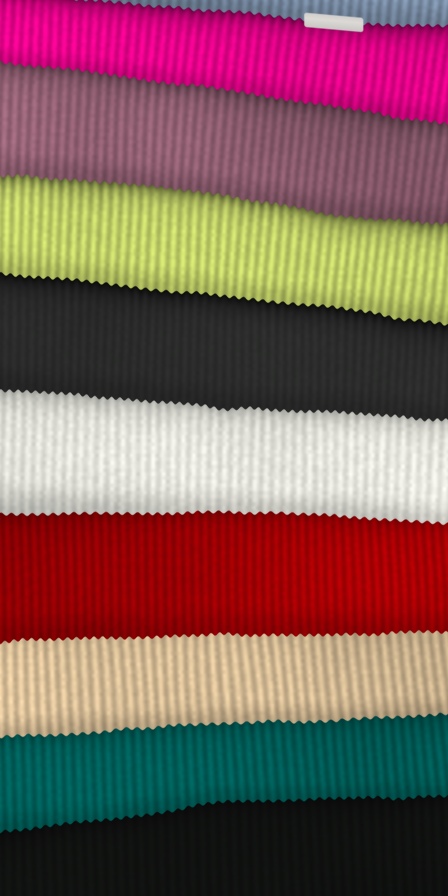
Reproduce this texture procedurally as a WebGL 1 fragment shader.

```glsl
precision highp float;
// A stack of folded corduroy cloths in ten colours, seen from the front.
// Each fold is painted downward from the hem of the one above it, with cosine
// ribs, a scalloped hem, a contact shadow and a little woven noise.

uniform vec2 u_resolution;

#define BLUE vec3(0.50, 0.58, 0.68)
#define PINK vec3(0.93, 0.01, 0.56)
#define MAUVE vec3(0.56, 0.37, 0.44)
#define LIME vec3(0.76, 0.82, 0.41)
#define CHARCOAL vec3(0.165, 0.17, 0.165)
#define WHITE vec3(0.89, 0.89, 0.86)
#define RED vec3(0.62, 0.0, 0.012)
#define BEIGE vec3(0.83, 0.73, 0.58)
#define TEAL vec3(0.0, 0.36, 0.34)
#define BLACK vec3(0.065, 0.072, 0.066)
#define SCALLOP 0.0032
#define GRAIN 0.07

float hash(vec2 p) {
  return fract(sin(dot(p, vec2(127.1, 311.7))) * 43758.5453);
}

float noise(vec2 p) {
  vec2 cell = floor(p), f = fract(p);
  f = f * f * (3.0 - 2.0 * f);
  return mix(mix(hash(cell), hash(cell + vec2(1.0, 0.0)), f.x),
             mix(hash(cell + vec2(0.0, 1.0)), hash(cell + 1.0), f.x), f.y);
}

// Hem height at x, from its height at the left side and at four even steps.
float hemLine(float x, float start, vec4 steps) {
  vec4 t = clamp(vec4(4.0 * x) - vec4(0.0, 1.0, 2.0, 3.0), 0.0, 1.0);
  vec4 rise = steps - vec4(start, steps.xyz);
  return start + dot(t, rise);
}

// ribs: count, lean, depth, contact shadow. light: left and right brightness.
void fold(inout vec3 colour, inout float hem, vec2 p, float bottom,
          vec3 tint, vec4 ribs, vec2 light) {
  float pixel = 1.0 / u_resolution.y;
  float cover = smoothstep(-pixel, pixel, p.y - hem);
  float depth = max(p.y - hem, 0.0);
  float along = clamp(depth / max(bottom - hem, 0.02), 0.0, 1.0);

  // Ribs lean more toward the right and waver slightly.
  float waver = 0.35 * noise(p * vec2(7.0, 9.0) + ribs.x);
  float phase = p.x * ribs.x + ribs.y * along * (0.3 + p.x) + waver;
  float ridge = 0.5 + 0.5 * cos(6.28318 * phase);

  float shade = mix(light.x, light.y, smoothstep(0.0, 1.0, p.x));
  shade *= 1.0 + ribs.z * (ridge - 0.6);
  shade *= 1.0 - ribs.w * exp(-depth / 0.011);
  shade *= 1.0 - 0.16 * smoothstep(0.72, 1.0, along);
  shade *= 1.0 + GRAIN * (noise(p * vec2(120.0, 240.0)) - 0.5);
  shade *= 0.96 + 0.08 * noise(p * vec2(5.0, 14.0) + 3.0);
  colour = mix(colour, tint * shade, cover);

  // Rounded rib ends shape the hem for the next fold.
  float unevenness = noise(vec2(p.x * 18.0, ribs.x)) - 0.5;
  hem = bottom + SCALLOP * (ridge - 0.5 + unevenness);
}

// Small blank paper label hanging over the uppermost fold.
void label(inout vec3 colour, vec2 p) {
  vec2 q = (p - vec2(0.745, 0.025)) * vec2(0.5, 1.0);
  q.y -= 0.09 * q.x;
  vec2 d = abs(q) - vec2(0.030, 0.005);
  float dist = length(max(d, 0.0)) + min(max(d.x, d.y), 0.0) - 0.003;
  float pixel = 1.0 / u_resolution.y;
  vec3 paper = vec3(0.86, 0.85, 0.84) * (1.0 - 9.0 * abs(q.y + 0.002));
  colour = mix(colour, paper, 1.0 - smoothstep(-pixel, pixel, dist));
}

void main() {
  vec2 p = gl_FragCoord.xy / u_resolution;
  p.y = 1.0 - p.y;
  vec3 colour = BLUE;
  float hem = -0.1;

  fold(colour, hem, p, hemLine(p.x, -0.012, vec4(0.003, 0.013, 0.025, 0.030)),
       BLUE, vec4(44.0, 1.0, 0.20, 0.0), vec2(0.9, 1.0));
  fold(colour, hem, p, hemLine(p.x, 0.069, vec4(0.084, 0.100, 0.120, 0.139)),
       PINK, vec4(45.0, 1.2, 0.20, 0.50), vec2(1.03, 0.96));
  fold(colour, hem, p, hemLine(p.x, 0.195, vec4(0.204, 0.219, 0.240, 0.251)),
       MAUVE, vec4(46.0, 1.2, 0.20, 0.38), vec2(1.08, 0.91));
  fold(colour, hem, p, hemLine(p.x, 0.305, vec4(0.318, 0.331, 0.344, 0.363)),
       LIME, vec4(45.0, 1.0, 0.22, 0.50), vec2(1.04, 0.98));
  fold(colour, hem, p, hemLine(p.x, 0.436, vec4(0.444, 0.456, 0.459, 0.470)),
       CHARCOAL, vec4(52.0, 0.5, 0.15, 0.75), vec2(1.0, 1.05));
  fold(colour, hem, p, hemLine(p.x, 0.573, vec4(0.574, 0.572, 0.576, 0.585)),
       WHITE, vec4(43.0, 0.3, 0.11, 0.24), vec2(0.99, 1.02));
  fold(colour, hem, p, hemLine(p.x, 0.716, vec4(0.712, 0.708, 0.708, 0.706)),
       RED, vec4(50.0, -0.3, 0.20, 0.25), vec2(0.92, 1.08));
  fold(colour, hem, p, hemLine(p.x, 0.824, vec4(0.816, 0.806, 0.805, 0.797)),
       BEIGE, vec4(42.0, -0.8, 0.22, 0.08), vec2(1.03, 0.98));
  fold(colour, hem, p, hemLine(p.x, 0.928, vec4(0.915, 0.895, 0.892, 0.889)),
       TEAL, vec4(45.0, -0.7, 0.24, 0.25), vec2(1.05, 0.96));
  fold(colour, hem, p, 1.03,
       BLACK, vec4(44.0, -0.5, 0.24, 0.40), vec2(1.0, 0.92));

  label(colour, p);
  gl_FragColor = vec4(clamp(colour, 0.0, 1.0), 1.0);
}
```
